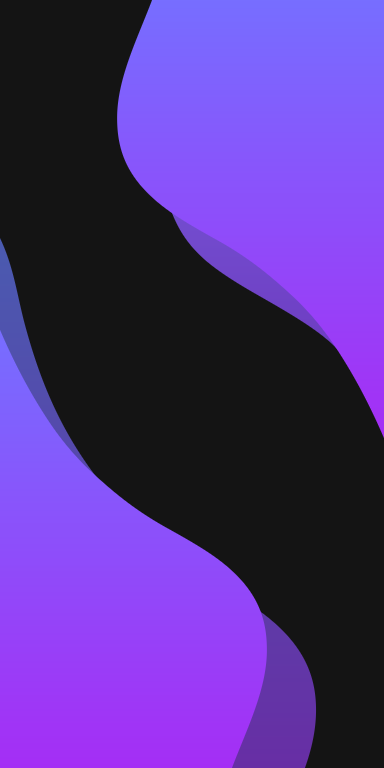
Write a Shadertoy shader that draws this background.

```glsl
// Two violet waves flow in from opposite corners over a near-black ground,
// each with a dimmer wave showing behind it. Every outline is a smooth
// Hermite curve giving x from depth; the front waves share one outline.

const int KNOTS = 7;

const vec3 GROUND      = vec3(0.08);
const vec3 PERIWINKLE  = vec3(0.465, 0.43, 1.0);
const vec3 MAGENTA     = vec3(0.645, 0.18, 0.96);
const vec3 DIM_VIOLET  = vec3(0.45, 0.30, 0.81);
const vec3 DIM_PURPLE  = vec3(0.43, 0.24, 0.76);
const vec3 DUSK_BLUE   = vec3(0.29, 0.355, 0.69);
const vec3 DUSK_PURPLE = vec3(0.405, 0.18, 0.645);

// Knots hold (depth, x, slope), in canvas widths
const vec3 FRONT_WAVE[KNOTS] = vec3[KNOTS](
    vec3(0.0, 0.396, -0.38), vec3(0.307, 0.305, 0.0),
    vec3(0.555, 0.448, 1.45), vec3(0.625, 0.565, 1.8),
    vec3(0.763, 0.753, 1.1), vec3(0.906, 0.875, 0.66),
    vec3(1.141, 1.0, 0.43));

const vec3 UPPER_BACK[KNOTS] = vec3[KNOTS](
    vec3(0.0, 0.55, 0.0), vec3(0.3, 0.42, 0.0),
    vec3(0.555, 0.448, 0.4), vec3(0.667, 0.523, 1.05),
    vec3(0.766, 0.667, 1.75), vec3(0.906, 0.875, 0.95),
    vec3(1.2, 1.2, 1.1));

const vec3 LOWER_BACK[KNOTS] = vec3[KNOTS](
    vec3(0.0, 0.206, -0.36), vec3(0.151, 0.177, 0.0),
    vec3(0.406, 0.320, 1.35), vec3(0.763, 0.753, 0.75),
    vec3(1.154, 0.935, 0.27), vec3(1.380, 1.0, 0.48),
    vec3(1.6, 1.2, 0.9));

// Cubic between two knots
float hermite(float y, vec3 a, vec3 b) {
    float span = b.x - a.x;
    float t = clamp((y - a.x) / span, 0.0, 1.0);
    float s = 1.0 - t;
    return s * s * ((1.0 + 2.0 * t) * a.y + t * span * a.z)
         + t * t * ((1.0 + 2.0 * s) * b.y - s * span * b.z);
}

// Outline position at a depth, continued straight past the last knot
float outline(float y, vec3 knots[KNOTS]) {
    float x = knots[0].y;
    for (int i = 0; i < KNOTS - 1; i++) {
        if (y >= knots[i].x) x = hermite(y, knots[i], knots[i + 1]);
    }
    vec3 last = knots[KNOTS - 1];
    return x + max(y - last.x, 0.0) * last.z;
}

// Smooth coverage of the area to the right of an outline
float coverage(vec2 p, vec3 knots[KNOTS]) {
    float d = p.x - outline(p.y, knots);
    float pixel = length(vec2(dFdx(d), dFdy(d)));
    return clamp(0.5 + d / max(pixel, 1e-5), 0.0, 1.0);
}

vec3 gradient(float y, float start, float end, vec3 from, vec3 to) {
    return mix(from, to, clamp((y - start) / (end - start), 0.0, 1.0));
}

void mainImage(out vec4 fragColor, in vec2 fragCoord) {
    vec2 p = fragCoord / iResolution.xy * vec2(1.0, 2.0);
    vec2 fromTop = vec2(p.x, 2.0 - p.y);
    vec2 fromBottom = vec2(1.0 - p.x, p.y);   // half-turn of fromTop
    float depth = fromTop.y;

    // Dim waves behind
    vec3 color = GROUND;
    color = mix(color, gradient(depth, 0.555, 0.906, DIM_VIOLET, DIM_PURPLE),
                coverage(fromTop, UPPER_BACK));
    color = mix(color, gradient(depth, 0.62, 2.0, DUSK_BLUE, DUSK_PURPLE),
                coverage(fromBottom, LOWER_BACK));

    // Bright waves in front
    color = mix(color, gradient(depth, 0.0, 1.141, PERIWINKLE, MAGENTA),
                coverage(fromTop, FRONT_WAVE));
    color = mix(color, gradient(depth, 0.859, 2.0, PERIWINKLE, MAGENTA),
                coverage(fromBottom, FRONT_WAVE));

    fragColor = vec4(color, 1.0);
}
```
